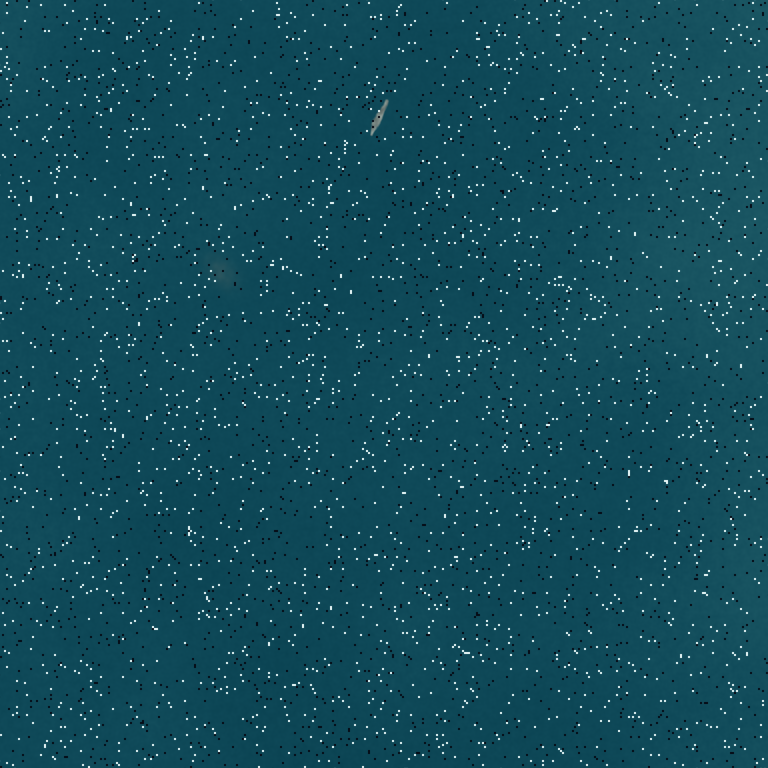
Reproduce this texture procedurally as a three.js fragment shader.

```glsl
// Deep teal water with soft tonal drifts, a pale sliver, a faint smudge and fine black and white specks.
varying vec2 vUv;

const vec3 WATER_DARK = vec3(0.035, 0.255, 0.315);
const vec3 WATER_MID = vec3(0.06, 0.29, 0.35);
const vec3 WATER_LIGHT = vec3(0.10, 0.335, 0.385);
const vec3 SLIVER_COLOR = vec3(0.58, 0.62, 0.59);
const vec3 SMUDGE_COLOR = vec3(0.27, 0.38, 0.39);
const vec3 SPECK_WHITE = vec3(0.92, 0.98, 0.98);
const vec3 SPECK_BLACK = vec3(0.02, 0.04, 0.08);

const float SPECK_GRID = 384.0;
const float SPECK_SOFTNESS = 0.36;
const float WHITE_SHARE = 0.016;
const float BLACK_SHARE = 0.017;

float hash(vec2 p) {
  vec3 q = fract(p.xyx * 0.1031);
  q += dot(q, q.yzx + 33.33);
  return fract((q.x + q.y) * q.z);
}

// Gradient noise, roughly -0.7 to 0.7
float cornerSlope(vec2 corner, vec2 offset) {
  float angle = 6.28318 * hash(corner);
  return dot(vec2(cos(angle), sin(angle)), offset);
}

float gradientNoise(vec2 p) {
  vec2 i = floor(p);
  vec2 f = p - i;
  vec2 u = f * f * f * (f * (f * 6.0 - 15.0) + 10.0);
  vec2 e = vec2(1.0, 0.0);
  float low = mix(cornerSlope(i, f), cornerSlope(i + e, f - e), u.x);
  float high = mix(cornerSlope(i + e.yx, f - e.yx), cornerSlope(i + e.xx, f - e.xx), u.x);
  return mix(low, high, u.y);
}

float fbm(vec2 p, float gain) {
  float sum = 0.0;
  float amplitude = 1.0;
  for (int octave = 0; octave < 4; octave++) {
    sum += amplitude * gradientNoise(p);
    p = p * 2.03 + 17.3;
    amplitude *= gain;
  }
  return sum;
}

// Broad light: paler to the right and top, deeper at the lower middle
vec3 waterColor(vec2 uv) {
  float edgeLight = 0.95 * smoothstep(0.55, 1.05, uv.x) + 0.3 * smoothstep(0.35, 0.0, uv.x);
  float height = 0.5 * (uv.y - 0.5);
  float drift = 0.7 * fbm(uv * 3.0 + 5.0, 0.5);
  float grain = 0.3 * gradientNoise(uv * 95.0) + 0.25 * gradientNoise(uv * 210.0);
  float tone = edgeLight + height + drift + grain - 0.24;
  vec3 color = mix(WATER_MID, WATER_LIGHT, clamp(tone, 0.0, 1.3));
  return mix(color, WATER_DARK, clamp(-tone, 0.0, 1.2));
}

// Distance to a segment whose radius changes from one end to the other
float taperedSegment(vec2 p, vec2 a, vec2 b, float radiusA, float radiusB) {
  vec2 axis = b - a;
  float t = clamp(dot(p - a, axis) / dot(axis, axis), 0.0, 1.0);
  return length(p - a - axis * t) - mix(radiusA, radiusB, t);
}

float softFill(float dist, float softness) {
  return 1.0 - smoothstep(-softness, softness, dist);
}

float sliverMask(vec2 uv) {
  float wobble = 0.0015 * gradientNoise(uv * 150.0);
  float body = taperedSegment(uv, vec2(0.489, 0.839), vec2(0.504, 0.868), 0.0052, 0.0018);
  float tip = taperedSegment(uv, vec2(0.489, 0.839), vec2(0.484, 0.825), 0.0045, 0.0008);
  return softFill(min(body, tip) + wobble, 0.0018);
}

float smudgeMask(vec2 uv) {
  vec2 offset = uv - vec2(0.288, 0.646);
  vec2 axes = vec2(offset.x + offset.y, offset.x - offset.y) / vec2(0.020, 0.033);
  float mottling = 0.75 + 0.6 * gradientNoise(uv * 90.0);
  return exp(-dot(axes, axes)) * mottling;
}

// Coverage of white (x) and black (y) square specks scattered on a fine grid
vec2 speckCoverage(vec2 uv, float grid, float softness) {
  vec2 p = uv * grid;
  vec2 home = floor(p);
  vec2 coverage = vec2(0.0);
  for (int y = -1; y <= 1; y++) {
    for (int x = -1; x <= 1; x++) {
      vec2 cell = home + vec2(float(x), float(y));
      float pick = hash(cell + 71.0);
      vec2 kind = vec2(step(pick, WHITE_SHARE), step(1.0 - BLACK_SHARE, pick));
      vec2 dist = abs(p - cell - 0.5) - 0.5;
      coverage += kind * softFill(dist.x, softness) * softFill(dist.y, softness);
    }
  }
  return min(coverage, 1.0);
}

void main() {
  vec3 color = waterColor(vUv);
  color = mix(color, SMUDGE_COLOR, 0.6 * smudgeMask(vUv));
  float sliverShade = 0.9 + 0.35 * gradientNoise(vUv * 130.0);
  color = mix(color, SLIVER_COLOR * sliverShade, 0.9 * sliverMask(vUv));

  vec2 specks = speckCoverage(vUv, SPECK_GRID, SPECK_SOFTNESS);
  color = mix(color, SPECK_BLACK, specks.y);
  color = mix(color, SPECK_WHITE, specks.x);
  gl_FragColor = vec4(color, 1.0);
}
```
